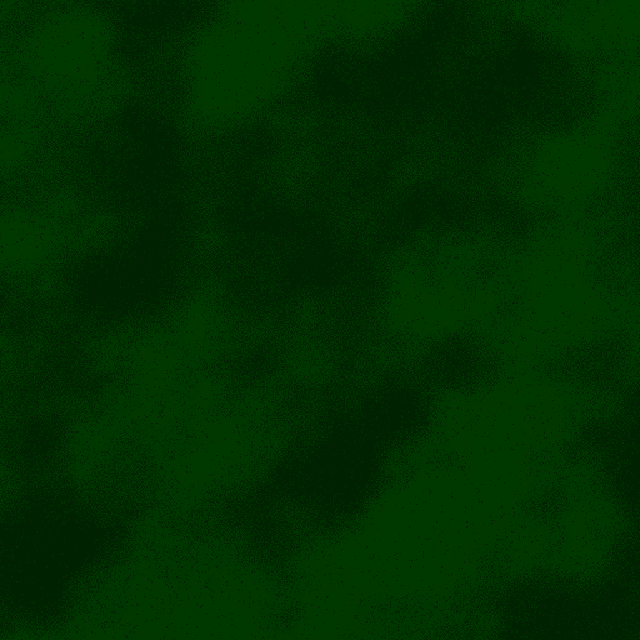
This texture is drawn by a three.js fragment shader. Its source:

```glsl
varying vec2 vUv;

float hash(vec2 p) {
  vec3 q = fract(vec3(p.xyx) * 0.1031);
  q += dot(q, q.yzx + 33.33);
  return fract((q.x + q.y) * q.z);
}

float valueNoise(vec2 p) {
  vec2 cell = floor(p);
  vec2 f = fract(p);
  f = f * f * (3.0 - 2.0 * f);
  float low = mix(hash(cell), hash(cell + vec2(1.0, 0.0)), f.x);
  float high = mix(hash(cell + vec2(0.0, 1.0)), hash(cell + vec2(1.0, 1.0)), f.x);
  return mix(low, high, f.y);
}

// Soft clouds, drawn out slightly along the rising diagonal
float clouds(vec2 uv) {
  vec2 p = mat2(0.8, -0.6, 0.6, 0.8) * uv;
  p = p * vec2(5.8, 6.8) + vec2(17.3, 41.7);
  float sum = 0.0;
  float weight = 0.5;
  for (int i = 0; i < 5; i++) {
    sum += weight * valueNoise(p);
    p = mat2(0.8, 0.6, -0.6, 0.8) * p * 2.03 + 9.2;
    weight *= 0.48;
  }
  return sum;
}

// Evenly spread grain: each cell's hash less the mean of its neighbours
float grain(vec2 cell) {
  float around = hash(cell + vec2(1.0, 0.0)) + hash(cell - vec2(1.0, 0.0))
               + hash(cell + vec2(0.0, 1.0)) + hash(cell - vec2(0.0, 1.0));
  return hash(cell) - 0.25 * around;
}

void main() {
  float cloud = smoothstep(0.18, 0.7, clouds(vUv));

  // Speckled dither between the dark ground and the lit clouds
  float threshold = 0.5 + 0.85 * grain(floor(vUv * 512.0) + 64.0);
  float lit = smoothstep(-0.03, 0.03, cloud - threshold);

  float groundGreen = 0.133;
  float cloudGreen = mix(0.174, 0.222, cloud);
  gl_FragColor = vec4(0.0, mix(groundGreen, cloudGreen, lit), 0.0, 1.0);
}
```
